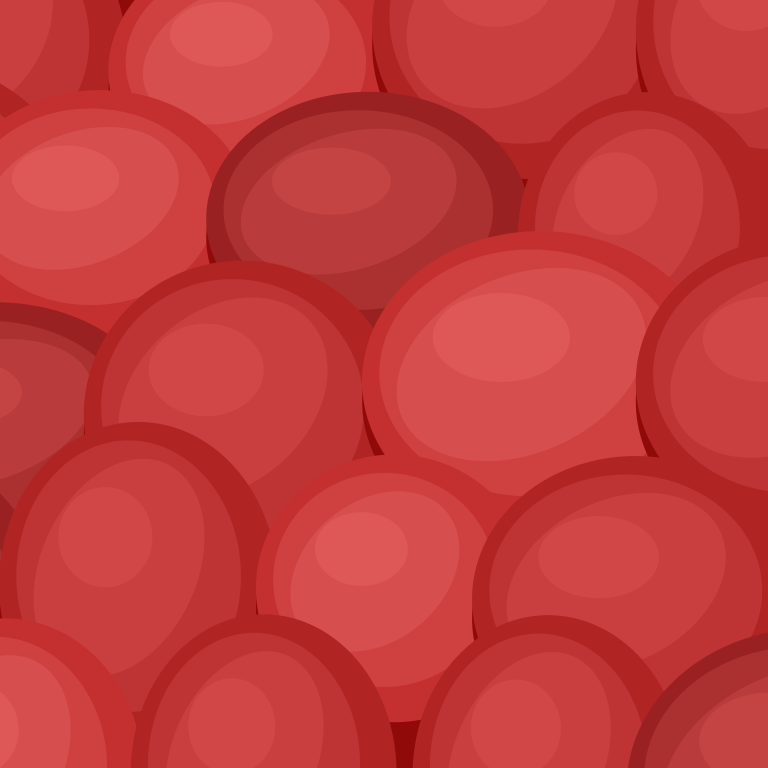
A WebGL 1 fragment shader for this pattern:

```glsl
precision highp float;
// Heap of glossy red ovals, painted row by row from the top down so that
// lower ones overlap. Each oval is a flat shadow, a rim, two inset shades
// and a small highlight, all built from one ellipse distance function.

uniform vec2 u_resolution;

#define PITCH vec2(0.34, 0.235)
#define JITTER vec2(0.08, 0.07)
#define RADIUS_MIN vec2(0.165, 0.160)
#define RADIUS_MAX vec2(0.260, 0.215)
#define INSET 0.035
#define INSET_SHIFT vec2(-0.0125, 0.0110)
#define SHADOW_SHIFT vec2(0.0, -0.025)
#define CORE_TILT 0.28
#define LIGHT_SHARE 0.32
#define DARK_SHARE 0.18

const vec3 SHADOW = vec3(0.57, 0.04, 0.04);

vec2 hash2(vec2 p) {
  vec2 k = vec2(dot(p, vec2(127.1, 311.7)), dot(p, vec2(269.5, 183.3)));
  return fract(sin(k) * 43758.5453);
}

// Coverage of an ellipse with half-extents r; tilt bulges it along one diagonal.
float ellipse(vec2 p, vec2 r, float tilt) {
  vec2 q = p / r;
  float norm = 1.0 - tilt * tilt;
  float field = (dot(q, q) - 2.0 * tilt * q.x * q.y) / norm;
  vec2 slope = 2.0 * (q - tilt * q.yx) / (r * norm);
  float dist = (field - 1.0) / max(length(slope), 0.001);
  return clamp(0.5 - dist * u_resolution.y, 0.0, 1.0);
}

// Paints one oval and its shadow over the colour below.
vec3 paintOval(vec3 below, vec2 p, vec2 r, vec3 rim, vec3 glow) {
  float body = ellipse(p, r, 0.0);
  float inner = ellipse(p - INSET_SHIFT, r - INSET, 0.0);

  vec2 coreP = p - 2.0 * INSET_SHIFT;
  vec2 coreR = r - 2.0 * INSET;
  float core = inner * ellipse(coreP, coreR, CORE_TILT);
  float shine = ellipse(coreP - coreR * vec2(-0.16, 0.28),
                        coreR * vec2(0.55, 0.46), 0.0);

  vec3 col = mix(below, SHADOW, ellipse(p - SHADOW_SHIFT, r, 0.0));
  float level = 0.42 * inner + 0.33 * core + 0.25 * shine;
  return mix(col, mix(rim, glow, level), body);
}

void main() {
  vec2 uv = gl_FragCoord.xy / u_resolution.y;
  vec3 col = SHADOW;

  for (int j = 0; j < 7; j++) {
    float row = 5.0 - float(j);
    for (int i = 0; i < 5; i++) {
      vec2 cell = vec2(float(i) - 1.0, row);

      // Staggered grid with random offset and size
      vec2 center = (cell + vec2(0.5 * mod(row, 2.0), 0.0)) * PITCH;
      center += (hash2(cell + 3.7) - 0.5) * JITTER;
      vec2 radius = mix(RADIUS_MIN, RADIUS_MAX, hash2(cell + 19.3));

      // Medium red by default, some ovals lighter or darker
      vec3 rim = vec3(0.69, 0.14, 0.14);
      vec3 glow = vec3(0.82, 0.28, 0.28);
      float tone = fract(cell.x * 0.618 + row * 0.37 + 0.1);
      if (tone < LIGHT_SHARE) {
        rim = vec3(0.77, 0.19, 0.19);
        glow = vec3(0.87, 0.345, 0.345);
      } else if (tone > 1.0 - DARK_SHARE) {
        rim = vec3(0.60, 0.13, 0.13);
        glow = vec3(0.77, 0.265, 0.265);
      }
      col = paintOval(col, uv - center, radius, rim, glow);
    }
  }
  gl_FragColor = vec4(col, 1.0);
}
```
